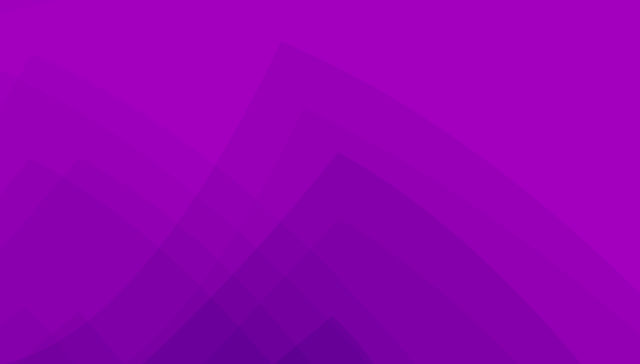
This background is drawn by a Shadertoy shader. Its source:

```glsl
// Translucent violet peaks layered over a flat magenta-purple ground.
// Each peak lies below two parabolic flanks that meet at its apex;
// the tints of all peaks add up, so overlaps grow darker.

#define GROUND vec3(0.637, 0.0, 0.745)   // colour with no peak over it
#define SHADE vec3(1.0, 0.0, 0.66)       // colour removed per unit of tint
#define EDGE_SOFTNESS 0.0022             // half width of an edge, in heights
#define CORNER_TINT 0.014                // strength of the upper left wedge
#define PEAK_COUNT 11

// Apex positions in canvas heights: right group, then left group.
const vec2 APEX[PEAK_COUNT] = vec2[](
    vec2(0.772, 0.886), vec2(0.833, 0.703), vec2(0.929, 0.582),
    vec2(0.932, 0.400), vec2(0.913, 0.132),
    vec2(0.087, 0.852), vec2(-0.023, 0.817), vec2(0.217, 0.566),
    vec2(0.080, 0.566), vec2(0.217, 0.144), vec2(0.068, 0.155));

// Flanks: left slope, left bend, right slope, right bend.
const vec4 FLANKS[PEAK_COUNT] = vec4[](
    vec4(2.10, -1.23, 0.42, 0.285), vec4(2.10, -1.36, 0.47, 0.22),
    vec4(1.25, -0.31, 0.55, 0.48), vec4(1.07, 0.0, 0.60, 0.44),
    vec4(0.83, 0.0, 0.90, 2.2),
    vec4(1.75, 0.0, 0.42, 0.37), vec4(1.75, 0.0, 0.43, 0.35),
    vec4(1.16, 0.0, 0.50, 0.61), vec4(1.30, 0.0, 0.50, 0.53),
    vec4(0.84, 0.0, 1.15, 0.0), vec4(0.70, 0.0, 0.85, 2.2));

const float TINT[PEAK_COUNT] = float[](
    0.043, 0.018, 0.055, 0.027, 0.050,
    0.020, 0.022, 0.025, 0.030, 0.027, 0.020);

// Soft coverage of the region below both flanks of one peak.
float peakCoverage(vec2 p, vec2 apex, vec4 flanks) {
    float run = abs(p.x - apex.x);
    vec2 flank = p.x < apex.x ? flanks.xy : flanks.zw;
    float drop = run * (flank.x + flank.y * run);
    float slope = flank.x + 2.0 * flank.y * run;
    float depth = (apex.y - drop - p.y) / sqrt(1.0 + slope * slope);
    return smoothstep(-EDGE_SOFTNESS, EDGE_SOFTNESS, depth);
}

void mainImage(out vec4 fragColor, in vec2 fragCoord) {
    vec2 p = fragCoord / iResolution.y;

    // Faint wedge in the upper left corner
    float wedge = p.y - 0.959 - 0.24 * p.x;
    float tint = CORNER_TINT * smoothstep(-0.004, 0.008, wedge);

    // Stack the peaks
    for (int i = 0; i < PEAK_COUNT; i++) {
        tint += TINT[i] * peakCoverage(p, APEX[i], FLANKS[i]);
    }

    fragColor = vec4(GROUND - SHADE * tint, 1.0);
}
```
